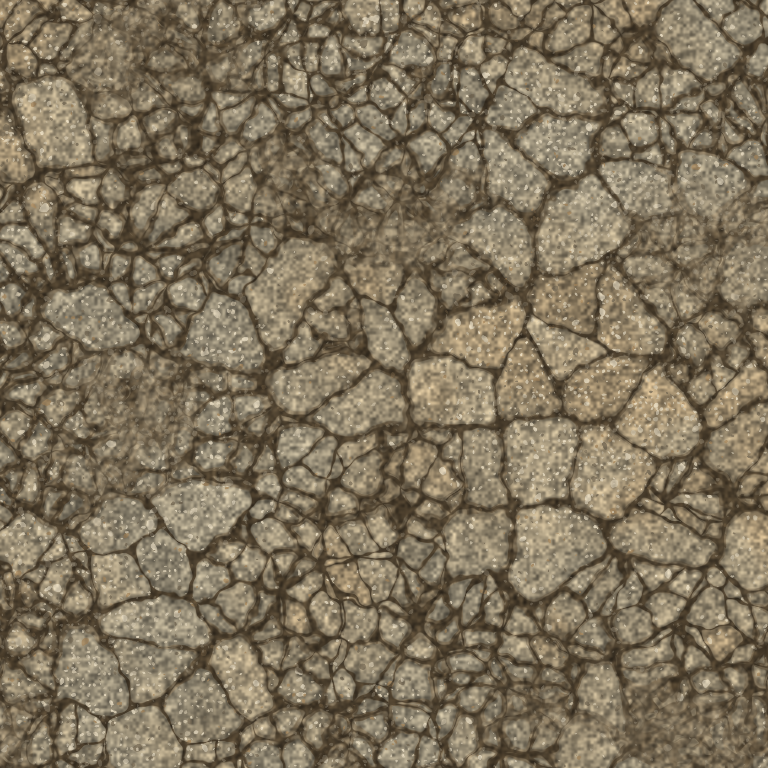
Reproduce this texture procedurally as a Shadertoy shader.

```glsl
#define COARSE 11.5
#define FINE 22.0
#define RUBBLE 75.0
#define GAP 0.0040
#define ROUNDING 18.0
#define GRAIN 0.48
#define DARK vec3(0.285, 0.235, 0.165)
#define DIRT vec3(0.545, 0.490, 0.395)
#define STONE vec3(0.625, 0.573, 0.470)
#define PALE vec3(0.82, 0.775, 0.68)
#define GREY vec3(0.605, 0.567, 0.480)
#define RUST vec3(0.62, 0.51, 0.36)

vec2 hash2(vec2 p) {
    vec3 q = fract(p.xyx * vec3(0.1031, 0.1030, 0.0973));
    q += dot(q, q.yzx + 33.33);
    return fract((q.xx + q.yz) * q.zy);
}

float noise(vec2 p) {
    vec2 c = floor(p), f = fract(p);
    f = f * f * (3.0 - 2.0 * f);
    float low = mix(hash2(c).x, hash2(c + vec2(1, 0)).x, f.x);
    float high = mix(hash2(c + vec2(0, 1)).x, hash2(c + vec2(1, 1)).x, f.x);
    return mix(low, high, f.y);
}

float fbm(vec2 p) {
    float sum = 0.0, amp = 0.5;
    for (int i = 0; i < 4; i++) {
        sum += amp * noise(p);
        p = mat2(1.6, 1.2, -1.2, 1.6) * p + 7.3;
        amp *= 0.5;
    }
    return sum / 0.9375;
}

// Voronoi cells: x = rounded distance to the border, yz = cell index
vec3 cells(vec2 p) {
    vec2 c = floor(p), f = fract(p), home = vec2(0), nearest = vec2(9);
    for (int j = -1; j <= 1; j++)
    for (int i = -1; i <= 1; i++) {
        vec2 g = vec2(i, j), r = g + hash2(c + g) - f;
        if (dot(r, r) < dot(nearest, nearest)) { nearest = r; home = g; }
    }
    float sum = 1e-6;
    for (int j = -2; j <= 2; j++)
    for (int i = -2; i <= 2; i++) {
        vec2 g = home + vec2(i, j), r = g + hash2(c + g) - f, across = r - nearest;
        if (dot(across, across) > 1e-5)
            sum += exp(-ROUNDING * dot(0.5 * (nearest + r), normalize(across)));
    }
    return vec3(-log(sum) / ROUNDING, c + home);
}

// Scattered chips: x = coverage, y = random tone
vec2 chips(vec2 uv, float freq, float share) {
    vec2 p = uv * freq, c = floor(p), h = hash2(c + 13.0), k = hash2(c + 47.0);
    vec2 q = fract(p) - 0.5 - (h - 0.5) * 0.36;
    float angle = 6.283 * k.x, radius = mix(0.15, 0.36, k.y);
    q = mat2(cos(angle), sin(angle), -sin(angle), cos(angle)) * q;
    q.y *= 1.0 + 0.9 * h.x;
    float d = length(q) - radius + 0.18 * (noise(p * 4.0) - 0.5);
    float soft = max(0.05, 0.6 * freq / iResolution.y);
    float present = step(hash2(c + 91.0).x, share);
    return vec2(present * (1.0 - smoothstep(-soft, soft, d)), hash2(c + 29.0).y);
}

void mainImage(out vec4 fragColor, in vec2 fragCoord) {
    vec2 uv = fragCoord / iResolution.y;
    float soft = max(0.0011, 0.6 / iResolution.y);

    // Ragged outlines
    vec2 warp = vec2(fbm(uv * 11.0 + 3.0), fbm(uv * 11.0 + 40.0)) - 0.5;
    vec2 ragged = vec2(noise(uv * 80.0), noise(uv * 80.0 + 50.0)) - 0.5;
    vec2 p = uv + 0.040 * warp + 0.0060 * ragged;

    // Large plates, some of them broken whole into smaller stones
    vec3 plate = cells(p * COARSE + 5.0);
    vec3 piece = cells(p * FINE + 31.0);
    vec3 bit = cells((p + 0.004 * ragged) * RUBBLE + 17.0);
    float area = noise(plate.yz * 0.3 + 8.0);
    bool broken = hash2(plate.yz + 71.0).x + 1.2 * (area - 0.5) > 0.42;
    float border = plate.x / COARSE;
    if (broken) border = min(border, piece.x / FINE);
    vec2 id = hash2((broken ? piece.yz : plate.yz) + 57.0);
    vec2 bitId = hash2(bit.yz + 23.0);

    // Surface grain
    float grit = noise(uv * 240.0) - 0.5;
    float coarseGrit = noise(uv * 115.0 + 9.0) - 0.5;
    float mottle = fbm(uv * 36.0) - 0.5;
    float relief = noise(uv * 150.0) - noise(uv * 150.0 + vec2(-0.5, 0.5));

    // Worn patches bury the stones in dirt and rubble
    float worn = smoothstep(0.52, 0.72, fbm(uv * 4.2 + 21.0) + 0.25 * mottle);
    float gap = GAP * (0.2 + 1.5 * noise(uv * 18.0 + 4.0)) + 0.007 * worn;
    float inside = border - gap + 0.0016 * coarseGrit;
    float top = smoothstep(-soft, soft, inside);

    // Dirt, rubble and deep cracks
    float silt = clamp(0.50 + 1.1 * mottle + 0.7 * coarseGrit + 0.15 * worn, 0.0, 1.0);
    vec3 ground = mix(DARK, DIRT, silt);
    float rubble = smoothstep(0.0, 2.0 * soft, bit.x / RUBBLE - 0.0012) * step(0.45, bitId.x);
    ground = mix(ground, mix(DIRT, STONE, bitId.y), rubble * (0.4 + 0.3 * worn));
    float crack = 1.0 - smoothstep(0.0002, 0.0028, border + 0.003 * coarseGrit);
    ground = mix(ground, DARK * 0.92, crack * (0.85 - 0.6 * worn));
    ground *= 1.0 + 0.8 * GRAIN * grit + 0.4 * relief;

    // Stone faces, tinted by area and by stone
    float tint = fbm(uv * 5.0 + 60.0) + 0.2 * (id.y - 0.5);
    vec3 face = mix(STONE, GREY, smoothstep(0.5, 0.72, tint));
    face = mix(face, RUST, 0.4 * smoothstep(0.46, 0.28, tint));
    face *= 0.94 + 0.09 * id.x + 0.35 * mottle;
    face *= 1.0 + GRAIN * grit + 0.5 * GRAIN * coarseGrit + 0.22 * relief;
    face *= mix(0.82, 1.0, smoothstep(0.0, 0.006, inside + 0.004 * coarseGrit));

    // Pale, rusty and dark aggregate
    float rich = 0.4 + 1.1 * smoothstep(0.3, 0.7, noise(uv * 4.0 + 33.0));
    for (int i = 0; i < 3; i++) {
        vec2 chip = chips(uv + 0.37 * float(i), 58.0 + 42.0 * float(i), (0.13 + 0.06 * float(i)) * rich);
        vec3 tone = mix(STONE, PALE, 0.4 + 0.8 * chip.y);
        if (chip.y < 0.08) tone = RUST;
        else if (chip.y < 0.22) tone = DIRT * 0.85;
        face = mix(face, tone * (1.0 + 0.25 * grit), 0.85 * chip.x);
        ground = mix(ground, tone * 0.85, 0.3 * chip.x);
    }

    vec3 color = mix(ground, face, top * (1.0 - 0.45 * worn));
    fragColor = vec4(clamp(color, 0.0, 1.0), 1.0);
}
```
